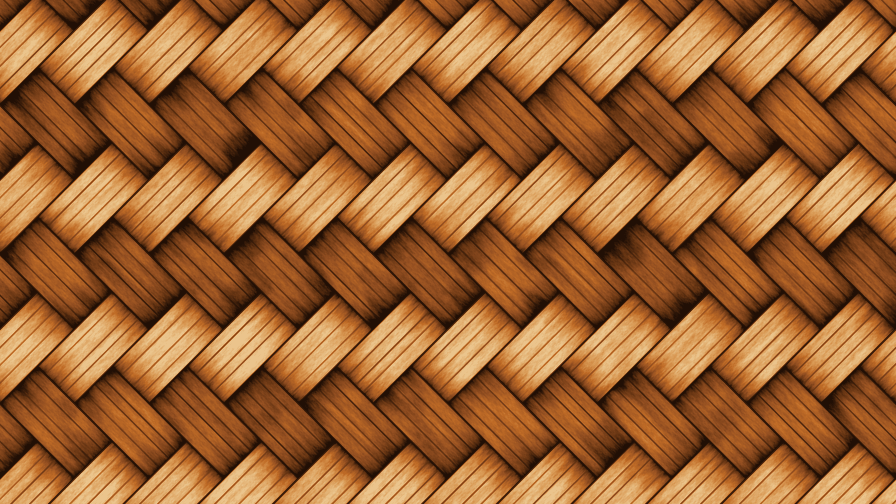
A Shadertoy shader for this pattern:

```glsl
// Diagonal twill weave of pale and dark wooden strips, twelve floats across.

const float CELLS_PER_HEIGHT = 6.75;         // diagonal cells per canvas height
const vec2 WEAVE_OFFSET = vec2(1.406, -2.406);
const float FLOAT_LENGTH = 2.0;              // cells each strip passes over

float hash(vec2 p) {
    vec3 q = fract(vec3(p.xyx) * 0.1031);
    q += dot(q, q.yzx + 33.33);
    return fract((q.x + q.y) * q.z);
}

float noise(vec2 p) {
    vec2 cell = floor(p), f = fract(p);
    f = f * f * (3.0 - 2.0 * f);
    float low = mix(hash(cell), hash(cell + vec2(1, 0)), f.x);
    float high = mix(hash(cell + vec2(0, 1)), hash(cell + vec2(1, 1)), f.x);
    return mix(low, high, f.y);
}

// Wood colours from deep shadow (0) to pale highlight (5).
vec3 woodRamp(float tone) {
    vec3 color = vec3(0.13, 0.06, 0.02);
    color = mix(color, vec3(0.39, 0.20, 0.07), clamp(tone, 0.0, 1.0));
    color = mix(color, vec3(0.58, 0.31, 0.13), clamp(tone - 1.0, 0.0, 1.0));
    color = mix(color, vec3(0.75, 0.42, 0.15), clamp(tone - 2.0, 0.0, 1.0));
    color = mix(color, vec3(0.85, 0.60, 0.33), clamp(tone - 3.0, 0.0, 1.0));
    return mix(color, vec3(0.92, 0.77, 0.55), clamp(tone - 4.0, 0.0, 1.0));
}

// Antialiased line: 1 on the line, 0 away from it.
float lineMask(float dist, float halfWidth, float pixel) {
    return 1.0 - smoothstep(halfWidth - 0.5 * pixel, halfWidth + 0.7 * pixel, dist);
}

// Fine grooves that split a strip into slats of uneven width.
float grooves(float across, float seed, float pixel) {
    float mask = 0.0;
    for (int i = 1; i < 4; i++) {
        float random = hash(vec2(seed, float(i) * 7.3));
        float center = (float(i) + 0.4 * (random - 0.5)) * 0.25;
        float strength = 0.55 + 0.45 * hash(vec2(float(i) * 3.1, seed));
        mask = max(mask, strength * lineMask(abs(across - center), 0.013, pixel));
    }
    return mask;
}

// Streaks along the strip plus short, fine fibres.
float grain(vec2 strip, float seed) {
    vec2 shift = vec2(seed * 37.0, seed * 91.0);
    float streaks = noise(strip * vec2(1.8, 13.0) + shift);
    float fibres = noise(strip * vec2(9.0, 38.0) + shift);
    float specks = noise(strip * vec2(28.0, 46.0) + shift);
    return 0.95 * streaks + 0.65 * fibres + 0.5 * specks - 1.05;
}

// strip.x runs along the visible float, strip.y across it.
float stripTone(vec2 strip, float seed, bool pale, float pixel) {
    float endDist = min(strip.x, FLOAT_LENGTH - strip.x);
    float sideDist = min(strip.y, 1.0 - strip.y);
    float bulge = smoothstep(0.0, 0.75, endDist + 0.18 * (noise(strip * vec2(2.0, 9.0) + seed * 53.0) - 0.5));
    float variation = hash(vec2(seed * 61.0, 4.7)) - 0.5;

    float tone = pale ? mix(2.75, 4.6, bulge) + 0.5 * variation
                      : mix(1.4, 2.5, bulge) + 0.8 * variation;
    tone += grain(strip, seed) * (pale ? 0.9 : 0.75);

    // Worn, sooty patches on the dark strips
    float wear = smoothstep(0.55, 0.9, noise(strip * vec2(1.5, 3.0) + seed * 71.0));
    tone -= pale ? 0.25 * wear : 0.75 * wear;

    // Shade where the strip dips under its neighbours
    tone -= (pale ? 2.5 : 1.8) * exp(-endDist * 9.0);
    tone -= 0.7 * exp(-sideDist * 22.0);

    float groove = grooves(strip.y, seed * 83.0, pixel);
    tone = mix(tone, pale ? 0.9 : 0.1, groove * 0.85);
    float seam = lineMask(min(sideDist, endDist), 0.018, pixel);
    return mix(tone, 0.0, seam * 0.9);
}

void mainImage(out vec4 fragColor, in vec2 fragCoord) {
    vec2 uv = fragCoord / iResolution.y;
    float pixel = CELLS_PER_HEIGHT * 1.414 / iResolution.y;

    // Diagonal axes: x climbs to the right, y falls to the right
    vec2 weave = CELLS_PER_HEIGHT * vec2(uv.x + uv.y - 1.0, uv.x - uv.y + 1.0) + WEAVE_OFFSET;
    vec2 cell = floor(weave), local = fract(weave);

    // Two over, two under
    float diagonal = cell.x - cell.y;
    float phase = mod(diagonal, 4.0);
    bool pale = phase > 1.5;
    vec2 strip = pale ? vec2(phase - 2.0 + local.x, local.y)
                      : vec2(1.0 - phase + local.y, local.x);

    // One seed for every visible float
    float row = floor((diagonal + 0.5) / 4.0);
    float stripIndex = pale ? cell.y : cell.x;
    float seed = hash(vec2(stripIndex + 40.0, row * 5.0 + (pale ? 80.0 : 150.0)));

    fragColor = vec4(woodRamp(stripTone(strip, seed, pale, pixel)), 1.0);
}
```
